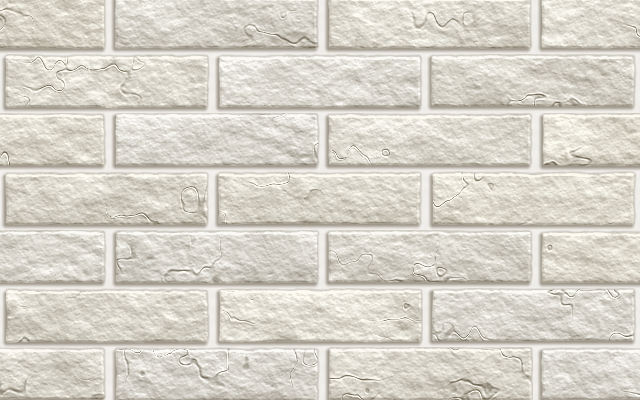
This texture is drawn by a Shadertoy shader. Its source:

```glsl
// Whitewashed brick wall: three staggered bricks across, seven courses down.
// Each brick is a rough height field of grain, torn ledges and cracks, lit
// from above by finite differences, and casts a soft shadow on pale mortar.

const vec2 PITCH = vec2(0.5333, 0.1464);      // one brick plus its joint
const vec2 HALF_BRICK = vec2(0.252, 0.0635);
const vec2 BRICK_REST = vec2(0.008, 0.005);   // leaves cell room for the shadow
const vec2 WALL_ORIGIN = vec2(-0.008, -0.0136);
const float STAGGER = 0.275;
const vec2 LIGHT_DIR = vec2(0.3, 0.954);
const float LIGHT_STEP = 0.003;

const vec3 PAINT_LIGHT = vec3(0.955, 0.948, 0.928);
const vec3 PAINT_DARK = vec3(0.55, 0.52, 0.46);
const vec3 MORTAR = vec3(0.945, 0.935, 0.92);
const vec3 SHADOW = vec3(0.62, 0.59, 0.54);

float hash(vec2 p) {
    vec3 q = fract(p.xyx * 0.1031);
    q += dot(q, q.yzx + 33.33);
    return fract((q.x + q.y) * q.z);
}

float noise(vec2 p) {
    vec2 i = floor(p), f = fract(p);
    f = f * f * (3.0 - 2.0 * f);
    float low = mix(hash(i), hash(i + vec2(1, 0)), f.x);
    float high = mix(hash(i + vec2(0, 1)), hash(i + vec2(1, 1)), f.x);
    return mix(low, high, f.y);
}

// Gritty layered noise, centred on zero
float grain(vec2 p) {
    float sum = 0.0, amp = 1.0;
    for (int i = 0; i < 4; i++) {
        sum += amp * (noise(p) - 0.5);
        p = mat2(1.6, 1.2, -1.2, 1.6) * p + 17.3;
        amp *= 0.58;
    }
    return sum;
}

// Signed distance to a rectangle with rounded corners
float roundedBox(vec2 p, vec2 halfSize, float radius) {
    vec2 q = abs(p) - halfSize + radius;
    return length(max(q, 0.0)) + min(max(q.x, q.y), 0.0) - radius;
}

// Brick outline with chipped, uneven edges
float brickEdge(vec2 p, vec2 halfSize, vec2 seed) {
    float chips = 0.003 * (noise(p * 70.0 + seed) - 0.5)
                + 0.003 * (noise(p * 18.0 + seed) - 0.5);
    return roundedBox(p, halfSize, 0.005) + chips;
}

// x: surface height, y: crack depth
vec2 surface(vec2 p, vec2 halfSize, vec2 seed) {
    vec2 warp = vec2(noise(p * 31.0 + seed), noise(p * 37.0 - seed));
    float layer = noise(p * vec2(7.0, 17.0) + seed + 0.9 * warp);
    float worn = smoothstep(0.47, 0.75, noise(p * vec2(5.0, 9.0) + seed.yx));
    float crack = worn * (1.0 - smoothstep(0.0, 0.05, abs(layer - 0.5)));
    float ledge = worn * smoothstep(0.36, 0.46, layer);
    float bevel = smoothstep(0.0, 0.007, -brickEdge(p, halfSize, seed));
    float height = grain(p * vec2(24.0, 29.0) + seed);
    height += 0.45 * bevel + 0.3 * ledge - 0.4 * crack;
    return vec2(height, crack);
}

vec3 brickColor(vec2 p, vec2 halfSize, vec2 seed) {
    vec2 here = surface(p, halfSize, seed);
    float lightward = surface(p + LIGHT_DIR * LIGHT_STEP, halfSize, seed).x;
    float blotch = noise(p * vec2(9.0, 14.0) + seed + 40.0) - 0.5;
    float tone = 0.75 + 1.5 * (here.x - lightward) - 0.3 * here.y;
    tone += 0.2 * blotch + 1.1 * p.y - 0.15 * p.x;
    tone += 0.1 * (hash(seed) - 0.5);
    vec3 color = mix(PAINT_DARK, PAINT_LIGHT, clamp(tone, -0.25, 1.08));
    float warmth = hash(seed + 5.0);
    return color * mix(vec3(1.0), vec3(1.005, 1.0, 0.975), warmth);
}

// Mortar darkened by the thrown shadow and by contact with the brick
vec3 mortarColor(vec2 p, vec2 halfSize, float edge) {
    float shadowEdge = roundedBox(p + vec2(0.004, 0.005), halfSize, 0.005);
    float thrown = 1.0 - smoothstep(-0.004, 0.01, shadowEdge);
    float contact = 0.45 * (1.0 - smoothstep(0.0, 0.006, edge));
    vec3 color = MORTAR + 0.025 * (noise(p * 60.0) - 0.5);
    return mix(color, SHADOW, max(thrown, contact));
}

void mainImage(out vec4 fragColor, in vec2 fragCoord) {
    vec2 p = fragCoord / iResolution.y - WALL_ORIGIN;
    float pixel = 1.0 / iResolution.y;

    // Running bond: every other course is shifted
    float course = floor(p.y / PITCH.y);
    p.x -= STAGGER * (1.0 - mod(course, 2.0));
    vec2 cell = vec2(floor(p.x / PITCH.x), course);
    vec2 local = p - (cell + 0.5) * PITCH - BRICK_REST;

    // Each brick has its own seed, position and size
    vec2 random = vec2(hash(cell + 11.0), hash(cell + 47.0));
    vec2 seed = 20.0 + 90.0 * random;
    local -= 0.003 * (random - 0.5);
    vec2 halfSize = HALF_BRICK + 0.002 * (random.yx - 0.5);

    float edge = brickEdge(local, halfSize, seed);
    float cover = 1.0 - smoothstep(-pixel, pixel, edge);
    vec3 color = mix(mortarColor(local, halfSize, edge),
                     brickColor(local, halfSize, seed), cover);
    fragColor = vec4(color, 1.0);
}
```
